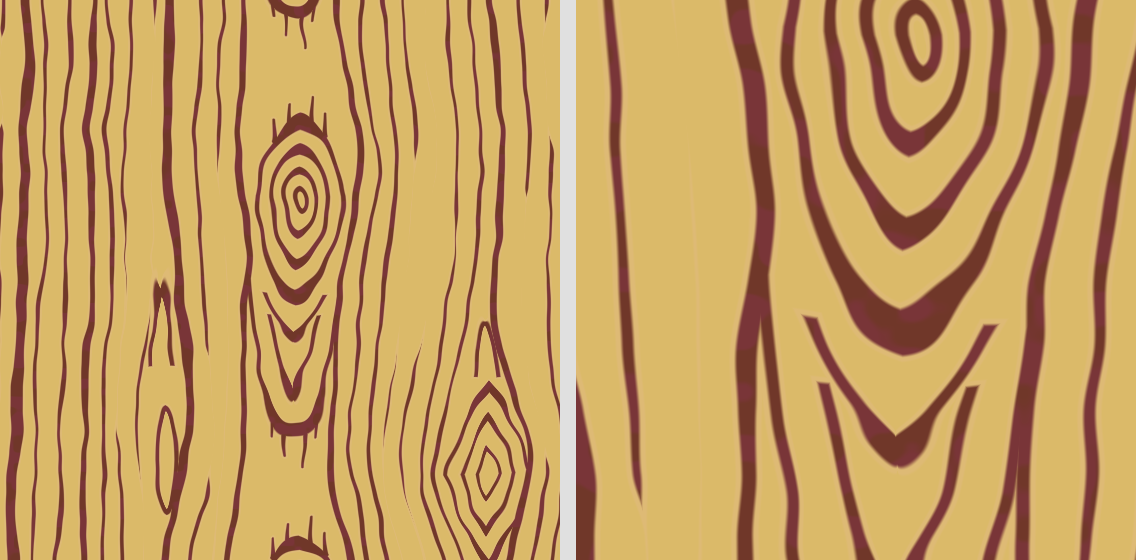
Left, the full canvas; right, a detail of the centre.
This pattern is drawn by a Shadertoy shader. Its source:

```glsl
// Flat two-tone wood grain: wavy vertical strokes parting around nested oval knots.

const vec3 TAN        = vec3(0.860, 0.730, 0.410);
const vec3 TAN_HALO   = vec3(0.870, 0.730, 0.460);
const vec3 BROWN_RED  = vec3(0.475, 0.208, 0.220);
const vec3 BROWN_WARM = vec3(0.440, 0.215, 0.160);

const float AXIS = 0.525;             // column of large knots
const float KNOT_PERIOD = 0.749;
const vec2  EYE = vec2(AXIS, 0.648);
const float BULGE_Y = 0.7135;
const float COLUMN_HALF = 0.085;      // clear strip beside the axis
const float SPACING = 0.040;          // between grain strokes
const vec2  LEFT_KNOT  = vec2(0.297, 0.180);
const vec2  RIGHT_KNOT = vec2(0.872, 0.154);
const float THIN = 0.0035, MEDIUM = 0.0056, THICK = 0.0088;
const float SOFTNESS = 0.0014;
const float HALO = 0.0045;
const float TAU = 6.2831853;

float hash(vec2 p) {
    return fract(sin(dot(p, vec2(127.1, 311.7))) * 4375.85);
}

float noise(vec2 p) {
    vec2 i = floor(p), f = fract(p);
    f = f * f * (3.0 - 2.0 * f);
    return mix(mix(hash(i), hash(i + vec2(1, 0)), f.x),
               mix(hash(i + vec2(0, 1)), hash(i + vec2(1, 1)), f.x), f.y);
}

// Sideways shift of a stroke resting at x, fading with distance from a knot.
float push(float x, float center, float amount, float reach) {
    float dx = x - center;
    return sign(dx) * amount * exp(-abs(dx) / reach);
}

float bell(float t) { return exp(-t * t); }

// Oval outline with separate upper and lower stretch, swollen at its tips.
float ring(vec2 p, float radius, vec2 stretch, float point, float halfWidth) {
    float s = p.y > 0.0 ? stretch.x : stretch.y;
    vec2 v = vec2(p.x, p.y / s);
    float len = length(v) + 1e-5;
    float grad = length(vec2(v.x, v.y / s)) / len + 1e-3;
    float q = mix(len, abs(v.x) + abs(v.y), point);
    float tip = pow(abs(v.y) / len, 8.0);
    return abs(q - radius) / grad - halfWidth * (1.0 + 32.0 * radius * tip);
}

float cupCurve(float x, vec2 size, float power) {
    return size.y * pow(abs(x) / size.x, power);
}

// Open bowl with its lowest point at the origin, tapering along the arms.
float cup(vec2 p, vec2 size, float power, float tipWidth) {
    float x = abs(p.x) / size.x;
    float slope = size.y * power / size.x * pow(x, power - 1.0);
    float d = abs(p.y - cupCurve(p.x, size, power)) / sqrt(1.0 + slope * slope);
    float rise = clamp(p.y / size.y, 0.0, 1.0);
    return max(d - mix(tipWidth, 0.0036, smoothstep(0.0, 0.35, rise)), p.y - size.y);
}

// Tapered vertical drip starting at the origin.
float drip(vec2 p, float len) {
    float t = clamp(p.y / len, 0.0, 1.0);
    return length(p - vec2(0.0, t * len)) - mix(0.0055, 0.0022, sqrt(t));
}

float grain(vec2 p) {
    float d = 1.0;
    float bulge = 0.04 * pow(0.5 + 0.5 * cos(TAU * (p.y - BULGE_Y) / KNOT_PERIOD), 3.0);
    float leftGap = 0.038 * bell((p.y - 0.28) / 0.2);
    float rightGap = 0.075 * bell((p.y - 0.17) / 0.16);
    for (int n = 0; n < 26; n++) {
        int k = n / 2;
        float side = n % 2 == 0 ? -1.0 : 1.0, id = float(n) * 7.0 + 3.0;
        float jitter = k == 0 ? 0.0 : 0.018 * (hash(vec2(id, 5.0)) - 0.5);
        float rest = AXIS + side * (COLUMN_HALF + SPACING * float(k) + jitter);
        float x = rest + push(rest, AXIS, bulge, 0.25)
                + push(rest, LEFT_KNOT.x, leftGap, 0.12)
                + push(rest, RIGHT_KNOT.x, rightGap, 0.16);
        x += 0.028 * (noise(vec2(p.y * 3.0, rest * 4.0)) - 0.5);
        x += 0.012 * (noise(vec2(p.y * 9.0, id)) - 0.5);
        x += 0.005 * (noise(vec2(p.y * 26.0, id + 1.0)) - 0.5);
        float w = THIN * mix(0.8, 1.1, hash(vec2(id, 9.0)));
        if (k % 7 == 0) w = MEDIUM;
        else if (k % 7 == 3 && side < 0.0) w = THICK;
        else w -= 0.007 * smoothstep(0.74, 0.88, noise(vec2(p.y * 3.5, id + 2.0)));
        w *= 0.65 + 0.7 * noise(vec2(p.y * 13.0, id + 3.0));
        d = min(d, abs(p.x - x) - w);
    }
    return d;
}

float largeKnot(vec2 p) {
    vec2 k = vec2(p.x - EYE.x, mod(p.y - EYE.y + 0.515, KNOT_PERIOD) - 0.515);
    k.x -= 0.012 * smoothstep(-0.2, 0.0, k.y);
    float d = 1.0;
    for (float i = 0.0; i < 4.0; i++)
        d = min(d, ring(k, 0.010 + 0.018 * i + 0.0014 * i * i, vec2(1.75, 2.3), 0.12, 0.0038));
    d = min(d, cup(k + vec2(0.0, 0.247), vec2(0.053, 0.075), 1.25, 0.009));
    d = min(d, cup(k + vec2(0.0, 0.350), vec2(0.043, 0.140), 1.35, 0.009));
    vec2 bowl = vec2(0.085, 0.300), low = k + vec2(0.0, 0.417);
    d = min(d, cup(low, bowl, 2.8, 0.010));
    for (float i = 0.0; i < 4.0; i++) {
        float x = (i - 1.5) * 0.031 + 0.010 * (hash(vec2(i, 2.0)) - 0.5);
        float top = 0.133 * sqrt(max(1.0 - x * x / 0.0058, 0.0));
        d = min(d, drip(k - vec2(x, top), 0.03 + 0.04 * hash(vec2(i, 3.0))));
        vec2 hang = low - vec2(x * 0.8, cupCurve(x * 0.8, bowl, 2.8));
        d = min(d, drip(vec2(hang.x, -hang.y), 0.03 + 0.05 * hash(vec2(i, 4.0))));
    }
    return d;
}

float sideKnots(vec2 p) {
    vec2 l = p - LEFT_KNOT, r = p - RIGHT_KNOT;
    float d = ring(l, 0.017, vec2(5.5), 0.15, 0.0036);
    for (float i = 0.0; i < 3.0; i++)
        d = min(d, ring(r, 0.022 + 0.027 * i, vec2(2.1), 0.6, 0.0033));
    d = min(d, cup(vec2(l.x + 0.008, 0.475 - p.y), vec2(0.020, 0.13), 2.0, 0.008));
    return min(d, cup(vec2(r.x + 0.004, 0.420 - p.y), vec2(0.021, 0.09), 2.0, 0.004));
}

void mainImage(out vec4 fragColor, in vec2 fragCoord) {
    vec2 p = fragCoord / iResolution.xy;
    vec2 wobble = vec2(noise(p * 24.0), noise(p * 24.0 + 40.0)) - 0.5;
    vec2 q = p + 0.010 * wobble;
    float d = min(grain(p), min(largeKnot(q), sideKnots(q)));

    // Flat inks with a faint halo and slight variation in the brown.
    float edge = max(SOFTNESS, 0.7 / iResolution.y);
    vec3 wood = mix(TAN_HALO, TAN, smoothstep(0.6 * HALO, HALO, d));
    vec3 ink = mix(BROWN_RED, BROWN_WARM, smoothstep(0.42, 0.58, noise(p * 60.0)));
    fragColor = vec4(mix(ink, wood, smoothstep(-edge, edge, d)), 1.0);
}
```
